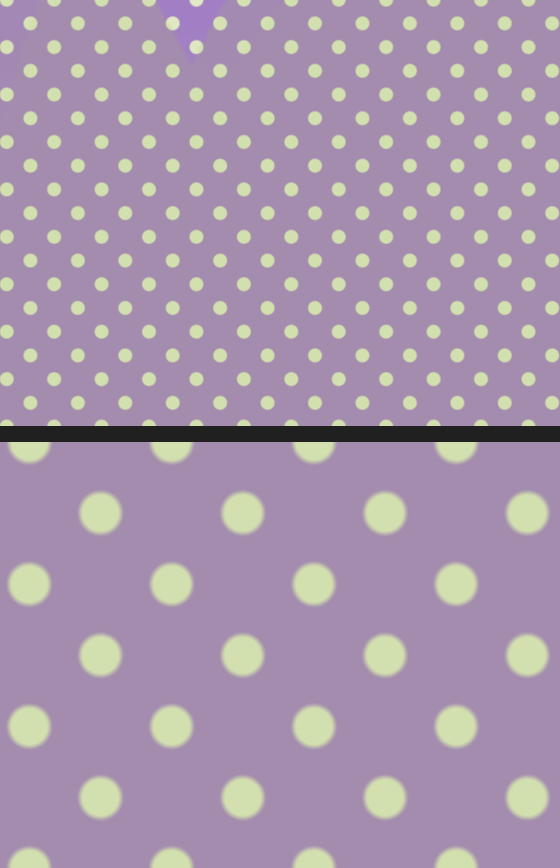
Top: the whole. Bottom: its middle third, enlarged.
Reproduce this pattern procedurally as a WebGL 1 fragment shader.

```glsl
precision highp float;
// Staggered polka dots: pale green discs on a dusty mauve ground, made from
// two square lattices offset by half a cell. Faint violet wedges stain the
// top left, with edges roughened slightly by gradient noise.

uniform vec2 u_resolution;

vec2 gradientAt(vec2 cell) {
  float angle = 6.2832 * fract(sin(dot(cell, vec2(127.1, 311.7))) * 4375.85);
  return vec2(cos(angle), sin(angle));
}

float gradientNoise(vec2 p) {
  vec2 i = floor(p), f = fract(p);
  vec2 u = f * f * (3.0 - 2.0 * f);
  vec2 e = vec2(1.0, 0.0);
  float low = mix(dot(gradientAt(i), f), dot(gradientAt(i + e), f - e), u.x);
  float high = mix(dot(gradientAt(i + e.yx), f - e.yx),
                   dot(gradientAt(i + 1.0), f - 1.0), u.x);
  return mix(low, high, u.y);
}

// Distance to the nearest dot centre, in cells
float dotDistance(vec2 q) {
  return min(length(fract(q + 0.5) - 0.5), length(fract(q) - 0.5));
}

// Stain hanging from the top edge and narrowing to a point
float wedge(vec2 p, float centre, float halfWidth, float depth) {
  float inside = halfWidth * (1.0 - p.y / depth) - abs(p.x - centre);
  return smoothstep(-0.004, 0.009, inside);
}

void main() {
  // Units of canvas width, y measured down from the top
  vec2 p = vec2(gl_FragCoord.x, u_resolution.y - gl_FragCoord.y) / u_resolution.x;
  const float period = 0.0847;

  // Violet stain: one strong wedge and fainter ones beside it
  vec2 rough = p + 0.004 * gradientNoise(p * 45.0);
  float stain = 0.85 * wedge(rough, 0.341, 0.066, 0.118);
  stain = max(stain, 0.28 * wedge(rough, 0.0, 0.07, 0.23));
  stain = max(stain, 0.16 * wedge(rough, 0.39, 0.12, 0.15));
  stain *= 1.0 - 1.5 * p.y;

  vec3 ground = mix(vec3(0.64, 0.55, 0.68), vec3(0.635, 0.485, 0.79), stain);
  vec3 dotColour = mix(vec3(0.825, 0.875, 0.685), vec3(0.89, 0.92, 0.79), stain);

  // Soft-edged dots
  float soft = max(0.026, 0.75 / (u_resolution.x * period));
  float d = dotDistance((p - vec2(0.012, -0.0006)) / period);
  float cover = 1.0 - smoothstep(0.146 - soft, 0.146 + soft, d);

  gl_FragColor = vec4(mix(ground, dotColour, cover), 1.0);
}
```
